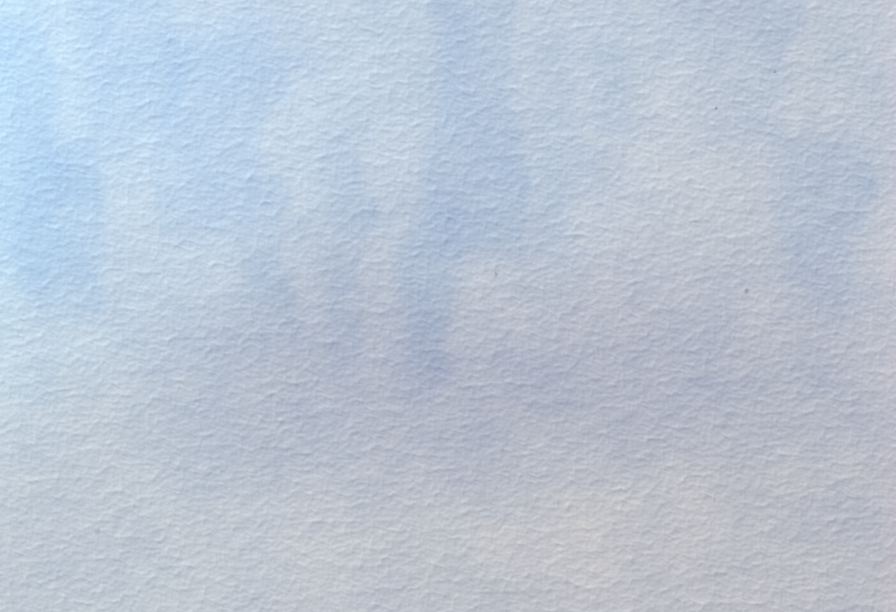
This texture is drawn by a Shadertoy shader. Its source:

```glsl
// Rough watercolour paper under a thin, pale blue wash.
// Squared cellular noise forms the paper tooth, lit from the upper left;
// soft gradients, layered sines and ragged upright strokes form the wash.

vec2 hash2(vec2 p) {
    vec3 q = fract(p.xyx * vec3(0.1031, 0.1030, 0.0973));
    q += dot(q, q.yzx + 33.33);
    return fract((q.xx + q.yz) * q.zy);
}

// Squared distance to the nearest scattered point
float cells(vec2 p) {
    vec2 id = floor(p), f = p - id;
    float nearest = 2.0;
    for (int y = -1; y <= 1; y++)
    for (int x = -1; x <= 1; x++) {
        vec2 offset = vec2(x, y);
        vec2 d = offset + hash2(id + offset + 200.0) - f;
        nearest = min(nearest, dot(d, d));
    }
    return nearest;
}

// Smooth wandering field from layered sines, about -1 to 1
float waves(vec2 p) {
    float sum = 0.0, amp = 0.5;
    for (int i = 0; i < 4; i++) {
        p = mat2(0.8, 0.6, -0.6, 0.8) * p + 1.7;
        sum += amp * sin(p.x + 1.3 * sin(p.y)) * cos(0.8 * p.y + sin(p.x));
        p *= 1.9;
        amp *= 0.6;
    }
    return sum;
}

// Paper surface: shallow flat dents with finer crumples on top
float tooth(vec2 p) {
    p += 0.004 * vec2(waves(p * 60.0), waves(p * 60.0 + 9.0));
    p.y -= 0.04 * p.x;
    return 0.75 * cells(p * vec2(33.0, 62.0))
         + 0.65 * cells(p * vec2(66.0, 112.0) + 31.0)
         + 0.50 * cells(p * vec2(120.0, 175.0) + 67.0);
}

// Upright brush strokes with soft, uneven edges
float strokes(vec2 p, float aspect) {
    float pigment = 0.0;
    vec2 q = p + 0.04 * vec2(waves(p * 15.0), waves(p * 13.0 + 5.0));
    for (int i = 0; i < 13; i++) {
        vec2 r = hash2(vec2(i, 7));
        vec2 s = hash2(vec2(i, 19));
        vec2 centre = vec2(aspect * fract(float(i) * 0.618 + 0.06), 0.5 + 0.48 * r.x);
        vec2 halfSize = vec2(0.03 + 0.06 * r.y, 0.08 + 0.15 * s.x);
        vec2 d = abs(q - centre) - halfSize;
        float inside = smoothstep(0.02, -0.025, d.x) * smoothstep(0.06, -0.07, d.y);
        pigment += inside * (0.3 + 0.5 * s.y);
    }
    return pigment / (1.0 + 0.35 * pigment);
}

float blob(vec2 uv, vec2 centre, vec2 size) {
    vec2 d = (uv - centre) / size;
    return exp(-dot(d, d));
}

void mainImage(out vec4 fragColor, in vec2 fragCoord) {
    vec2 p = fragCoord / iResolution.y;
    float aspect = iResolution.x / iResolution.y;
    vec2 uv = fragCoord / iResolution.xy;
    float drift = waves(p * 5.0);
    vec2 soft = clamp(uv + 0.07 * vec2(drift, waves(p * 4.0 + 3.0)), 0.0, 1.0);

    // Broad tint: cool blue at upper left, grey lavender at lower right
    vec3 top = mix(vec3(0.755, 0.85, 0.94), vec3(0.745, 0.782, 0.83), smoothstep(0.0, 0.85, soft.x));
    vec3 bottom = mix(vec3(0.76, 0.795, 0.83), vec3(0.72, 0.73, 0.77), smoothstep(0.0, 0.8, soft.x));
    vec3 color = mix(bottom, top, smoothstep(0.05, 0.95, soft.y));
    color = mix(color, vec3(0.67, 0.692, 0.758), 0.8 * blob(soft, vec2(0.54, 0.34), vec2(0.38, 0.19)));

    // Pale left rim, warm bare paper below and beside the wash
    color += vec3(0.03, 0.055, 0.05) * exp(-10.0 * uv.x) * smoothstep(0.1, 0.5, uv.y);
    color += vec3(0.045, 0.036, 0.012) * blob(soft, vec2(0.64, 0.11), vec2(0.26, 0.13));
    color += vec3(0.035, 0.027, 0.016) * blob(soft, vec2(0.68, 0.85), vec2(0.1, 0.3));
    color += vec3(0.022, 0.02, 0.014) * blob(soft, vec2(0.28, 0.8), vec2(0.2, 0.22));
    color += vec3(0.025, 0.008, 0.006) * smoothstep(0.97, 1.0, uv.x);

    // Blue pigment, with blotches and fine mottling
    float pigment = strokes(p, aspect);
    color -= pigment * vec3(0.088, 0.056, 0.012);
    color += vec3(0.026, 0.019, 0.008) * waves(p * 15.0);
    color += vec3(0.020, 0.016, 0.010) * waves(p * vec2(34.0, 52.0) + 4.0);

    // Slanting light across the paper tooth
    vec2 toLight = vec2(-0.0013, 0.0022);
    float relief = tooth(p - toLight) - tooth(p + toLight);
    color += vec3(0.092, 0.089, 0.083) * clamp(relief, -0.9, 0.9);

    // A few dark specks of undissolved pigment
    for (int i = 0; i < 5; i++) {
        vec2 r = hash2(vec2(i, 53));
        vec2 d = p - r * vec2(aspect, 1.0);
        d += 0.002 * waves(p * 300.0);
        float radius = 0.002 + 0.003 * hash2(vec2(i, 71)).x;
        float speck = smoothstep(radius * 1.5, radius * 0.4, length(d));
        color -= speck * vec3(0.22, 0.18, 0.12) * (0.3 + 0.6 * r.y);
    }

    fragColor = vec4(clamp(color, 0.0, 1.0), 1.0);
}
```
